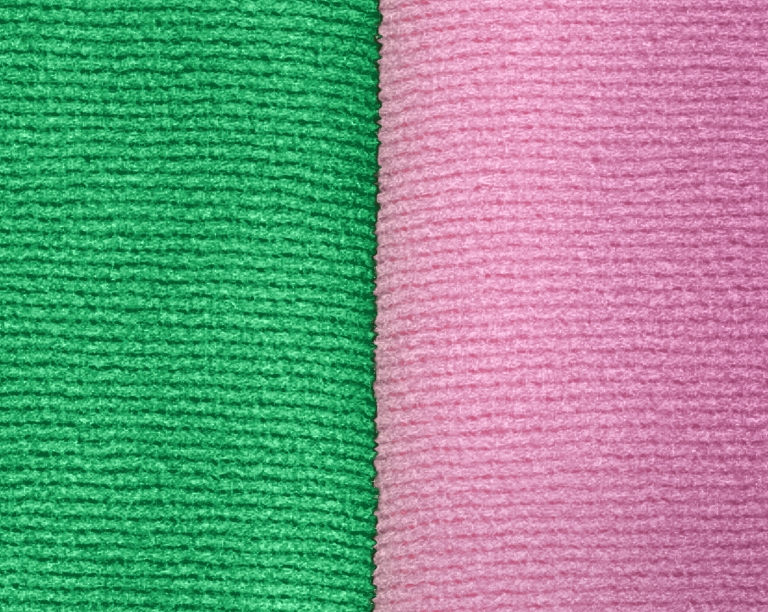
Write a WebGL 2 fragment shader that draws this texture.

```glsl
#version 300 es
precision highp float;
// Two rolls of knitted fabric, green and pink, meeting at a vertical seam.
uniform vec2 u_resolution;
out vec4 fragColor;

float hash(vec2 p) {
    return fract(sin(dot(p, vec2(127.1, 311.7))) * 43758.5453);
}

float noise(vec2 p) {
    vec2 i = floor(p), f = fract(p);
    f = f * f * (3.0 - 2.0 * f);
    return mix(mix(hash(i), hash(i + vec2(1, 0)), f.x),
               mix(hash(i + vec2(0, 1)), hash(i + vec2(1, 1)), f.x), f.y);
}

// Three-stop colour ramp: 0 is shadow, 0.5 body, 1 highlight
vec3 ramp(vec3 shadow, vec3 body, vec3 light, float t) {
    t = clamp(t, 0.0, 1.2);
    return t < 0.5 ? mix(shadow, body, t * 2.0) : mix(body, light, t * 2.0 - 1.0);
}

// x: dark gap between stitches, y: rounded yarn ridge
vec2 knit(vec2 q) {
    vec2 cell = q * vec2(47.0, 41.0);
    cell.y += 0.3 * (noise(cell * vec2(0.9, 0.6)) - 0.5);
    float row = floor(cell.y);
    cell.x += 0.35 * hash(vec2(row, 3.0));
    vec2 id = floor(cell), f = fract(cell) - 0.5;
    f.x += 0.2 * (hash(id) - 0.5);
    float wedge = length(vec2(f.x * 0.75, (f.y + 0.1 * f.x) * 1.9));
    float gap = (1.0 - smoothstep(0.1, 0.4, wedge)) * (0.35 + 0.9 * hash(id + 9.0));
    // Thin crease that links the gaps along the row
    gap = max(gap, 0.35 * (1.0 - smoothstep(0.03, 0.16, abs(f.y))));
    float ridge = -cos(6.2832 * (f.y + 0.07 * sin(6.2832 * f.x)));
    return vec2(gap, ridge);
}

void main() {
    vec2 p = gl_FragCoord.xy / u_resolution.y;

    // Signed distance from the seam, slightly frayed
    float seam = 0.612 + 0.007 * p.y + 0.002 * sin(p.y * 9.0);
    float d = p.x - seam + 0.011 * (noise(p * vec2(90.0, 150.0)) - 0.5);
    float s = abs(d);
    float pinkSide = smoothstep(-0.002, 0.002, d);

    // Rows sag and columns crowd together where the cloth rolls under
    vec2 q = vec2(sign(d) * (s - 0.03 * exp(-s * 15.0)), p.y + 0.032 * exp(-s * 9.0));
    q.y += 0.010 * (noise(p * vec2(5.0, 7.0)) - 0.5) + 0.012 * p.x * (1.0 - pinkSide);
    vec2 stitch = knit(q);

    // Fine twisted fibres and glints
    float fibre = noise(vec2(q.x * 150.0 + q.y * 50.0, q.y * 290.0 - q.x * 60.0)) - 0.5;
    fibre += 1.0 * (noise(p * 330.0) - 0.5);
    float glint = smoothstep(0.78, 0.95, noise(p * vec2(250.0, 300.0) + 31.0));
    float cloud = noise(p * vec2(7.0, 4.0) + 5.0) - 0.5;

    // Green roll: soft vertical sheen, falling into shade by the seam
    float sheen = exp(-pow((p.x - 0.47) / 0.12, 2.0)) + 0.5 * exp(-pow((p.x - 0.1) / 0.16, 2.0));
    float greenTone = 0.48 + 0.12 * sheen + 0.1 * cloud + 0.14 * stitch.y - 0.46 * stitch.x
        + 0.56 * fibre + 0.32 * glint - 0.3 * exp(-s * 32.0);
    vec3 green = ramp(vec3(0.01, 0.36, 0.18), vec3(0.11, 0.65, 0.37),
                      vec3(0.42, 0.89, 0.63), greenTone);

    // Pink roll: pale near the seam, turning mauve to the right
    float mauve = smoothstep(0.82, 1.26, p.x + 0.10 * cloud + 0.06 * (0.5 - p.y));
    float pinkTone = 0.70 + 0.06 * cloud + 0.1 * stitch.y - 0.38 * stitch.x
        + 0.5 * fibre + 0.32 * glint;
    vec3 palePink = ramp(vec3(0.80, 0.36, 0.53), vec3(0.87, 0.55, 0.71),
                         vec3(0.97, 0.74, 0.87), pinkTone);
    vec3 deepPink = ramp(vec3(0.60, 0.26, 0.43), vec3(0.74, 0.41, 0.59),
                         vec3(0.91, 0.64, 0.80), pinkTone - 0.06);
    vec3 pink = mix(palePink, deepPink, mauve);
    pink *= 1.0 - 0.08 * smoothstep(0.45, 0.0, p.y);

    // Greyed fuzz on the turning edge, with red showing in the creases
    vec3 fuzz = vec3(0.67, 0.55, 0.56) * (0.62 + 0.62 * pinkTone);
    pink = mix(pink, fuzz, 0.8 * exp(-s * 17.0));
    float crease = stitch.x * smoothstep(0.01, 0.04, s) * exp(-s * 6.0);
    pink = mix(pink, vec3(0.90, 0.36, 0.48), 0.55 * crease);

    // Join the rolls, then lay a thin broken groove between them
    vec3 color = mix(green, pink, pinkSide);
    float groove = exp(-pow((d + 0.002) / 0.004, 2.0));
    groove *= 0.35 + 0.6 * noise(p * vec2(120.0, 90.0) + 17.0);
    color = mix(color, vec3(0.14, 0.17, 0.09) + 0.4 * glint, groove);
    fragColor = vec4(clamp(color, 0.0, 1.0), 1.0);
}
```
